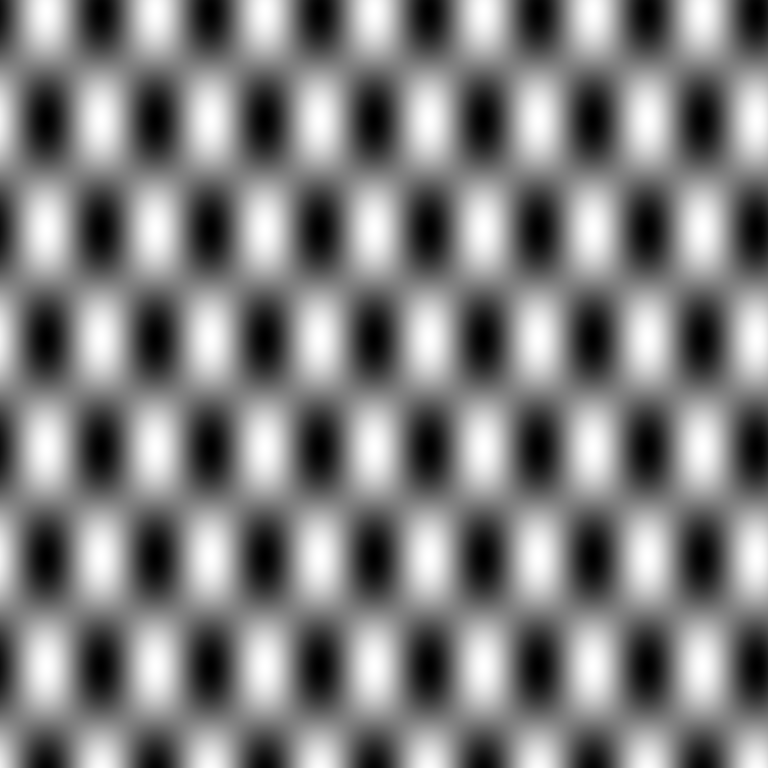
A Shadertoy shader for this pattern:

```glsl
// Product of two cosine waves: a soft checker of tall light and dark ovals
float ovalWave(vec2 p) {
    return cos(44.14 * p.x) * cos(22.08 * p.y);
}

void mainImage(out vec4 fragColor, in vec2 fragCoord) {
    vec2 uv = fragCoord / iResolution.xy;

    // Put a bright peak at the wave origin
    float wave = ovalWave(uv - vec2(0.4873, 0.4168));

    // Map the wave from [-1, 1] to black through white
    float brightness = 0.5 + 0.5 * wave;
    fragColor = vec4(vec3(brightness), 1.0);
}
```
